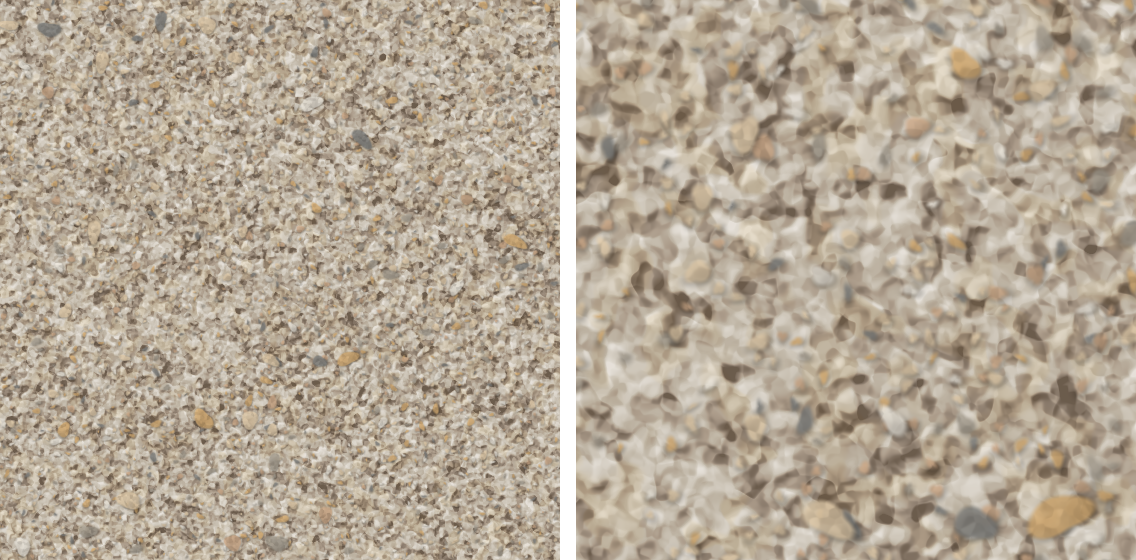
Left, the full canvas; right, a detail of the centre.
A WebGL 2 fragment shader for this texture:

```glsl
#version 300 es
precision highp float;
// Weathered concrete with exposed sand and gravel: soft cellular noise at
// several scales forms the gritty cement, a tone ramp colours it, and sparse
// layers of lobed ellipses with contact shadows add the coloured pebbles.

#define GRIT_SCALE 102.0     // coarse grains across the canvas
#define SAND_SCALE 190.0     // fine grains across the canvas
#define GRIT_CONTRAST 0.45
#define SAND_CONTRAST 0.34
#define RELIEF 0.22          // directional light on the grains
#define PIT_DEPTH 0.28
#define WARMTH 0.70          // strength of the tan patches
#define EDGE_SOFTNESS 0.0020 // pebble edge width in canvas units
#define SMALL_DENSITY 0.30
#define MEDIUM_DENSITY 0.20
#define LARGE_DENSITY 0.12

uniform vec2 u_resolution;
out vec4 fragColor;

vec3 hash3(vec2 cell, float seed) {
  vec3 q = fract(vec3(cell.xyx + seed * 17.3) * vec3(0.1031, 0.1030, 0.0973));
  q += dot(q, q.yxz + 33.33);
  return fract((q.xxy + q.yzz) * q.zyx);
}

// Cellular noise whose cell values blend smoothly at the borders.
float softCells(vec2 p, float seed) {
  vec2 cell = floor(p), f = p - cell;
  float total = 0.0, weightSum = 0.0;
  for (int y = -1; y <= 1; y++) {
    for (int x = -1; x <= 1; x++) {
      vec2 o = vec2(x, y);
      vec3 h = hash3(cell + o, seed);
      vec2 d = o + 0.1 + 0.8 * h.xy - f;
      float w = exp(-7.5 * dot(d, d));
      total += w * h.z;
      weightSum += w;
    }
  }
  return total / weightSum;
}

// Slow layered sines, used for the broad tone and to bend the grains.
float waves(vec2 p) {
  return (sin(p.x + 1.7 * sin(p.y * 0.8)) + sin(p.y * 1.3 - 1.4 * sin(p.x * 0.7 + 2.0))
        + 0.6 * sin(p.x * 2.3 + p.y * 1.9)) / 2.6;
}

float ramp(float from, float to, float t) {
  return clamp((t - from) / (to - from), 0.0, 1.0);
}

vec3 cementRamp(float t) {
  vec3 c = mix(vec3(0.42, 0.36, 0.30), vec3(0.56, 0.50, 0.44), ramp(0.02, 0.22, t));
  c = mix(c, vec3(0.675, 0.612, 0.543), ramp(0.22, 0.37, t));
  c = mix(c, vec3(0.74, 0.70, 0.635), ramp(0.37, 0.50, t));
  c = mix(c, vec3(0.81, 0.78, 0.73), ramp(0.52, 0.68, t));
  return mix(c, vec3(0.90, 0.88, 0.85), ramp(0.70, 0.95, t));
}

vec3 stoneColor(float pick) {
  vec3 c = vec3(0.79, 0.64, 0.43);                    // ochre
  c = mix(c, vec3(0.82, 0.74, 0.62), step(0.20, pick)); // cream
  c = mix(c, vec3(0.75, 0.62, 0.50), step(0.52, pick)); // rust pink
  c = mix(c, vec3(0.61, 0.58, 0.53), step(0.66, pick)); // grey
  c = mix(c, vec3(0.48, 0.48, 0.47), step(0.80, pick)); // slate
  return mix(c, vec3(0.86, 0.84, 0.80), step(0.88, pick)); // quartz
}

// Scatters pebbles on a jittered grid and lays them over the ground.
vec3 addPebbles(vec3 ground, vec2 uv, float scale, float density, float radius, float grain, float seed) {
  vec2 p = uv * scale, cell = floor(p);
  float soft = scale * max(EDGE_SOFTNESS, 0.7 / u_resolution.y);
  for (int y = -1; y <= 1; y++) {
    for (int x = -1; x <= 1; x++) {
      vec2 id = cell + vec2(x, y);
      vec3 place = hash3(id, seed), look = hash3(id, seed + 5.0);
      if (place.z > density) continue;
      float angle = 6.2832 * look.x, c = cos(angle), s = sin(angle);
      vec2 d = p - id - 0.2 - 0.6 * place.xy;
      vec2 q = mat2(c, -s, s, c) * d;
      float size = radius * mix(0.65, 1.25, look.y);
      q.x *= mix(0.62, 1.0, fract(look.y * 7.1));
      q.y *= mix(1.0, 1.35, fract(look.x * 9.7));
      float turn = atan(q.y, q.x + 1e-5);
      float lobes = 1.0 + 0.11 * sin(2.0 * turn + 9.0 * look.z) + 0.09 * sin(3.0 * turn + 20.0 * look.y);
      float dist = length(q) - size * lobes;
      float facing = dot(d, vec2(-0.45, 0.89)) / size;
      // Contact shadow, strongest below the stone.
      float shadow = 1.0 - smoothstep(-soft, 2.0 * soft, dist);
      ground *= 1.0 - shadow * mix(0.24, 0.04, smoothstep(-0.9, 0.7, facing));
      vec3 stone = stoneColor(look.z) * (0.98 + 0.04 * clamp(facing, -1.0, 1.0) + 0.16 * (grain - 0.5));
      ground = mix(ground, stone, 0.85 * (1.0 - smoothstep(-1.5 * soft, soft * 0.5, dist)));
    }
  }
  return ground;
}

void main() {
  vec2 uv = gl_FragCoord.xy / u_resolution.y;

  // Cement: bent grains, side light and scattered pits.
  vec2 bend = 0.0022 * vec2(waves(uv * 160.0), waves(uv.yx * 175.0 + 4.0));
  vec2 g = (uv + bend) * GRIT_SCALE;
  float grit = softCells(g, 1.0);
  float lit = grit - softCells(g + vec2(-0.25, 0.42), 1.0);
  float sand = softCells((uv + bend) * SAND_SCALE, 2.0);
  float patches = softCells((uv + 2.0 * bend) * 46.0, 3.0);
  float pits = smoothstep(0.66, 0.92, softCells((uv - bend) * 84.0, 4.0));
  float tone = 0.535 + GRIT_CONTRAST * (grit - 0.5) + SAND_CONTRAST * (sand - 0.5)
             + RELIEF * lit + 0.17 * (patches - 0.5) + 0.03 * waves(uv * 13.0) - PIT_DEPTH * pits;
  vec3 color = cementRamp(tone);
  float warm = WARMTH * smoothstep(0.45, 0.88, softCells(uv * 62.0 + bend * 90.0, 6.0));
  color *= mix(vec3(1.0), vec3(1.0, 0.97, 0.90), warm);

  // Gravel, from small to large.
  color = addPebbles(color, uv, 76.0, SMALL_DENSITY, 0.29, sand, 11.0);
  color = addPebbles(color, uv, 35.0, MEDIUM_DENSITY, 0.23, sand, 23.0);
  color = addPebbles(color, uv, 15.0, LARGE_DENSITY, 0.20, sand, 37.0);
  fragColor = vec4(color, 1.0);
}
```
